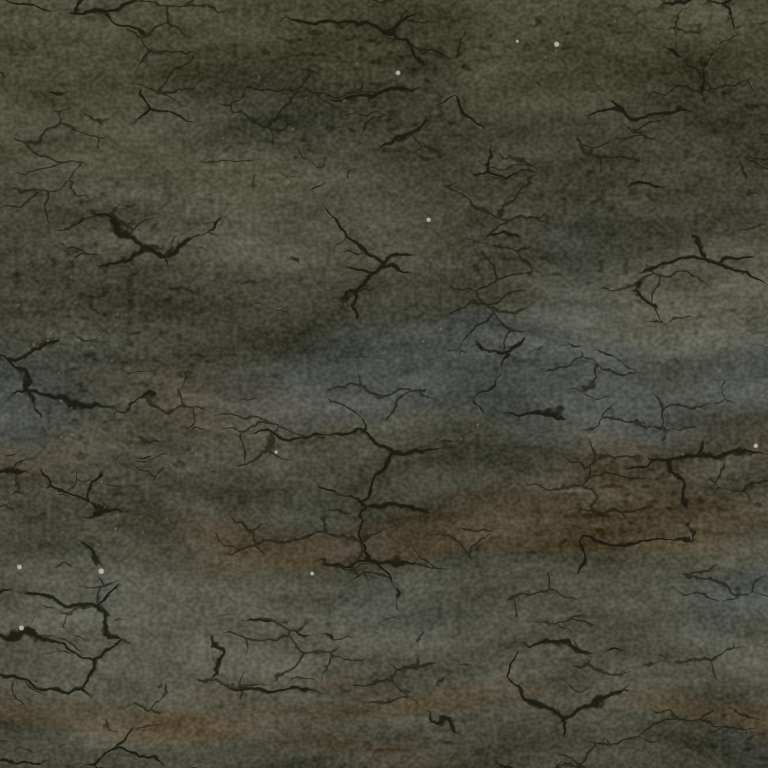
Reproduce this texture procedurally as a WebGL 2 fragment shader.

```glsl
#version 300 es
precision highp float;

uniform vec2 u_resolution;
out vec4 fragColor;

const float BASE_TONE = 0.293;
const float BROAD_CONTRAST = 0.115;
const float STREAK_CONTRAST = 0.075;
const float GRAIN_CONTRAST = 0.085;
const vec2 BROAD_SCALE = vec2(1.4, 4.6);
const vec2 STREAK_SCALE = vec2(7.0, 26.0);
const vec2 GRAIN_SCALE = vec2(165.0, 195.0);
const vec2 CRACK_SCALE = vec2(6.5, 12.0);
const vec2 HAIRLINE_SCALE = vec2(13.0, 27.0);
const float CRACK_WIDTH = 0.0034;
const float HAIRLINE_WIDTH = 0.0019;
const vec3 STONE_HUE = vec3(0.0, -0.002, -0.049);
const vec3 SLATE_HUE = vec3(-0.018, -0.003, 0.024);
const vec3 RUST_HUE = vec3(0.035, -0.006, -0.032);
const vec3 OLIVE_HUE = vec3(0.006, 0.001, -0.024);
const vec3 CRACK_COLOR = vec3(0.095, 0.093, 0.060);
const vec3 SPECK_COLOR = vec3(0.74, 0.74, 0.68);
const vec3 FLECK_COLOR = vec3(0.50, 0.47, 0.36);

vec2 hash2(vec2 cell) {
  uvec2 v = uvec2(ivec2(cell)) * 1664525u + 1013904223u;
  v.x += v.y * 1664525u;
  v.y += v.x * 1664525u;
  v ^= v >> 16u;
  v.x += v.y * 1664525u;
  v.y += v.x * 1664525u;
  v ^= v >> 16u;
  return vec2(v & 65535u) / 65536.0;
}

float slope(vec2 cell, vec2 offset) {
  float angle = 6.28319 * hash2(cell).x;
  return dot(vec2(cos(angle), sin(angle)), offset);
}

float gradientNoise(vec2 p) {
  vec2 i = floor(p), f = p - i;
  vec2 s = f * f * f * (f * (f * 6.0 - 15.0) + 10.0);
  vec2 e = vec2(1.0, 0.0);
  return mix(mix(slope(i, f), slope(i + e.xy, f - e.xy), s.x),
             mix(slope(i + e.yx, f - e.yx), slope(i + e.xx, f - e.xx), s.x), s.y);
}

float fbm(vec2 p) {
  float sum = 0.0, amp = 1.0;
  for (int k = 0; k < 5; k++) {
    sum += amp * gradientNoise(p);
    p = mat2(1.96, 0.12, -0.12, 1.96) * p + 17.3;
    amp *= 0.5;
  }
  return sum;
}

// Distance to the nearest cell border, in canvas units
float borderDistance(vec2 p, vec2 scale) {
  p *= scale;
  vec2 home = floor(p), nearest = vec2(0.0);
  float best = 1e3, border = 1e3;
  for (int k = 0; k < 9; k++) {
    vec2 c = home + vec2(k % 3, k / 3) - 1.0;
    vec2 r = c + hash2(c) - p;
    if (dot(r, r) < best) { best = dot(r, r); nearest = r; }
  }
  for (int k = 0; k < 25; k++) {
    vec2 c = home + vec2(k % 5, k / 5) - 2.0;
    vec2 r = c + hash2(c) - p, across = r - nearest;
    if (dot(across, across) > 1e-4) {
      vec2 n = normalize(across);
      border = min(border, dot(0.5 * (r + nearest), n) / length(n * scale));
    }
  }
  return border;
}

float crackLine(vec2 p, vec2 scale, float width, float presence, float pixel) {
  float w = width * presence;
  return (1.0 - smoothstep(0.25 * w, w + pixel, borderDistance(p, scale)))
         * smoothstep(0.0, 0.45, presence);
}

// Sparse round dots, one at most per grid cell
float dots(vec2 p, float grid, float share, float radius, float pixel) {
  vec2 cell = floor(p * grid);
  vec2 size = hash2(cell + 91.0);
  vec2 center = (cell + 0.2 + 0.6 * hash2(cell + 37.0)) / grid;
  float r = radius * mix(0.5, 1.0, size.y);
  return step(size.x, share) * (1.0 - smoothstep(r - pixel, r + pixel, length(p - center)));
}

void main() {
  float pixel = 1.0 / u_resolution.y;
  vec2 p = gl_FragCoord.xy * pixel;

  // Gently bent horizontal layers
  vec2 layer = p + vec2(0.0, 0.09 * gradientNoise(p * 2.1 + 5.0));
  float broad = fbm(layer * BROAD_SCALE + 3.7);
  float streak = fbm(layer * STREAK_SCALE + 41.0);
  float grain = gradientNoise(p * GRAIN_SCALE) + 0.6 * gradientNoise(p * GRAIN_SCALE * 0.43 + 8.0);
  float pits = smoothstep(0.12, 0.5, gradientNoise(p * vec2(62.0, 105.0)))
             * smoothstep(-0.1, 0.35, fbm(layer * vec2(3.0, 8.0) + 63.0));

  float tone = BASE_TONE + BROAD_CONTRAST * broad + STREAK_CONTRAST * streak
             + GRAIN_CONTRAST * grain - 0.07 * pits;
  tone -= 0.025 * smoothstep(0.6, 0.95, p.y);

  // Mineral tints
  float slate = smoothstep(0.0, 0.4, fbm(layer * vec2(2.2, 5.0) + 22.0));
  float rust = smoothstep(0.1, 0.5, fbm(layer * vec2(1.8, 8.0) + 77.0)) * smoothstep(0.75, 0.1, p.y);
  float olive = smoothstep(0.6, 0.95, p.y + 0.2 * broad);
  vec3 color = tone + STONE_HUE + SLATE_HUE * slate * (1.0 - olive) + RUST_HUE * rust + OLIVE_HUE * olive;

  // Broken, jagged cracks
  vec2 jag = vec2(fbm(p * 15.0 + 11.0), fbm(p * 15.0 + 53.0));
  vec2 torn = p + vec2(0.026, 0.020) * jag;
  float wide = smoothstep(0.0, 0.42, fbm(p * vec2(5.0, 8.0) + 29.0));
  float fine = smoothstep(0.0, 0.5, fbm(p * vec2(7.0, 12.0) + 83.0));
  float crack = 0.88 * crackLine(torn, CRACK_SCALE, CRACK_WIDTH, wide, pixel);
  float hairline = 0.6 * crackLine(torn + 7.0, HAIRLINE_SCALE, HAIRLINE_WIDTH, fine, pixel);
  color = mix(color, CRACK_COLOR, max(crack, hairline));

  // Pale flecks and bright specks
  float fleckArea = smoothstep(-0.15, 0.4, gradientNoise(p * 3.0 + 14.0) + 0.3 * (p.y - 0.5));
  color = mix(color, FLECK_COLOR, 0.6 * fleckArea * dots(p, 57.0, 0.09, 0.0018, pixel));
  color = mix(color, SPECK_COLOR, 0.9 * dots(p, 13.0, 0.08, 0.0036, pixel));

  fragColor = vec4(clamp(color, 0.0, 1.0), 1.0);
}
```
